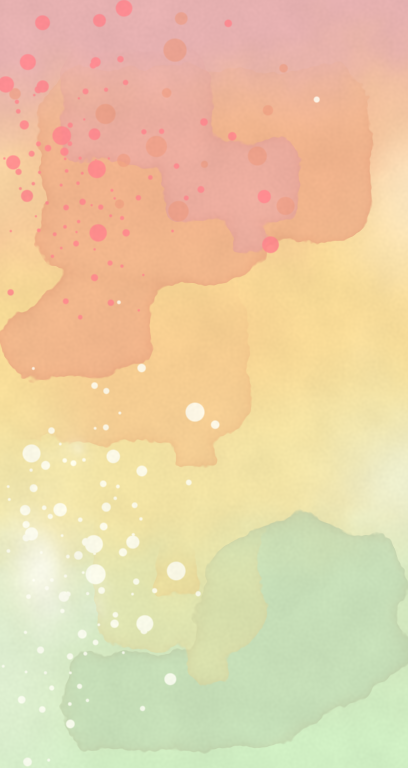
Reproduce this background procedurally as a Shadertoy shader.

```glsl
// Layered watercolour washes running from pink through peach and yellow to green.
// Each wash is a union of rounded boxes and discs with noise-frayed, darker rims;
// pale blooms, hashed paint drops and paper grain lie on top.

vec2 hash2(vec2 p) {
    vec3 q = fract(p.xyx * vec3(0.1031, 0.1030, 0.0973));
    q += dot(q, q.yzx + 33.33);
    return fract((q.xx + q.yz) * q.zy);
}

float cornerSlope(vec2 cell, vec2 offset) {
    return dot(hash2(cell) * 2.0 - 1.0, offset);
}

float gradientNoise(vec2 p) {
    vec2 i = floor(p), f = fract(p);
    vec2 u = f * f * f * (f * (f * 6.0 - 15.0) + 10.0);
    vec2 e = vec2(1, 0);
    return mix(mix(cornerSlope(i, f), cornerSlope(i + e, f - e), u.x),
               mix(cornerSlope(i + e.yx, f - e.yx), cornerSlope(i + 1.0, f - 1.0), u.x), u.y);
}

float fbm(vec2 p) {
    float sum = 0.0, amp = 1.0;
    for (int i = 0; i < 4; i++) {
        sum += amp * gradientNoise(p);
        p = mat2(1.6, 1.2, -1.2, 1.6) * p + 17.3;
        amp *= 0.5;
    }
    return sum;
}

float box(vec2 p, vec2 centre, vec2 halfSize) {
    float corner = min(halfSize.x, halfSize.y) * 0.5;
    vec2 q = abs(p - centre) - halfSize + corner;
    return length(max(q, 0.0)) + min(max(q.x, q.y), 0.0) - corner;
}

float disc(vec2 p, vec2 centre, float radius) { return length(p - centre) - radius; }

float join(float a, float b) {
    float h = max(0.03 - abs(a - b), 0.0);
    return min(a, b) - h * h / 0.12;
}

// Translucent pigment with a darker line where it dried
vec3 wash(vec3 col, vec3 tint, float d, float opacity) {
    float aa = 1.2 / iResolution.x;
    float inside = smoothstep(aa, -aa, d) * opacity;
    float rim = exp(min(d, 0.0) * 75.0);
    return mix(col, tint, inside) * (1.0 - vec3(0.03, 0.07, 0.08) * rim * inside);
}

// Soft elliptical weight, broken up by noise
float bloom(vec2 p, vec2 centre, vec2 radius, float cloud) {
    vec2 q = (p - centre) / radius;
    return exp(-dot(q, q) * (1.0 + cloud));
}

// Jittered discs, thinning out away from the centre of the spray
float drops(vec2 p, float cell, float seed, vec2 centre, vec2 spread) {
    float cover = 0.0, aa = 1.0 / iResolution.x;
    for (int k = 0; k < 9; k++) {
        vec2 id = floor(p / cell) + vec2(k % 3, k / 3) - 1.0;
        vec2 h = hash2(id + seed), size = hash2(id + seed + 51.7);
        vec2 at = (id + 0.15 + 0.7 * h) * cell;
        float keep = step(size.y, 0.85 * bloom(at, centre, spread, 0.0));
        float r = cell * (0.07 + 0.19 * size.x * size.x);
        cover = max(cover, keep * smoothstep(aa, -aa, length(p - at) - r));
    }
    return cover;
}

void mainImage(out vec4 fragColor, in vec2 fragCoord) {
    vec2 p = fragCoord / iResolution.x;   // width is 1
    float cloud = fbm(p * 3.5 + 4.0);
    vec2 fray = vec2(fbm(p * 9.0), fbm(p * 9.0 + 40.0));
    vec2 q = p + 0.035 * fray + 0.004 * gradientNoise(p * 75.0);

    // Base gradient, green rising toward the right
    float v = p.y - 0.12 * (p.x - 0.5) + 0.12 * cloud;
    vec3 col = mix(vec3(0.81, 0.93, 0.76), vec3(0.82, 0.90, 0.74), smoothstep(0.0, 0.3, v));
    col = mix(col, vec3(0.95, 0.89, 0.64), smoothstep(0.34, 0.68, v));
    col = mix(col, vec3(0.97, 0.86, 0.59), smoothstep(0.75, 1.1, v));
    col = mix(col, vec3(0.95, 0.74, 0.58), smoothstep(1.15, 1.5, v));
    col = mix(col, vec3(0.90, 0.69, 0.69), smoothstep(1.5, 1.82, v));

    // Pale blooms at the borders
    col = mix(col, vec3(0.92, 0.94, 0.84), 0.8 * bloom(p, vec2(1.0, 0.70), vec2(0.20, 0.14), cloud));
    col = mix(col, vec3(0.99, 0.92, 0.78), 0.8 * bloom(p, vec2(1.02, 1.40), vec2(0.12, 0.20), cloud));
    col = mix(col, vec3(0.98, 0.88, 0.66), 0.6 * bloom(p, vec2(0.0, 1.45), vec2(0.12, 0.16), cloud));
    col = mix(col, vec3(0.88, 0.94, 0.83), 0.8 * bloom(p, vec2(0.0, 0.25), vec2(0.20, 0.32), cloud));

    // Green pool
    float green = join(box(q, vec2(0.45, 0.17), vec2(0.28, 0.12)), disc(q, vec2(0.73, 0.36), 0.25));
    green = join(green, join(disc(q, vec2(0.89, 0.46), 0.11), disc(q, vec2(0.90, 0.30), 0.09)));
    col = wash(col, vec3(0.76, 0.86, 0.71), green, 0.75);

    // Yellow tongues
    float yellow = join(box(q, vec2(0.44, 0.47), vec2(0.21, 0.17)), box(q, vec2(0.515, 0.27), vec2(0.05, 0.06)));
    col = wash(col, vec3(0.93, 0.88, 0.62), yellow, 0.45 * smoothstep(0.68, 0.42, p.y));
    col = wash(col, vec3(0.95, 0.86, 0.58), box(q, vec2(0.43, 0.50), vec2(0.05, 0.07)), 0.5 * smoothstep(0.56, 0.46, p.y));

    // Peach sheet with a hanging tab
    float peach = join(box(q, vec2(0.18, 1.02), vec2(0.35, 0.22)), box(q, vec2(0.46, 1.02), vec2(0.15, 0.20)));
    peach = join(peach, box(q, vec2(0.475, 0.79), vec2(0.045, 0.06)));
    col = wash(col, vec3(0.96, 0.78, 0.56), peach, 0.75 * smoothstep(0.0, 0.3, p.x) * smoothstep(1.24, 1.0, p.y));
    col = mix(col, vec3(0.96, 0.80, 0.56), 0.7 * bloom(p, vec2(0.50, 1.08), vec2(0.26, 0.18), cloud));

    // Orange cloud
    float orange = join(disc(q, vec2(0.10, 1.05), 0.093), disc(q, vec2(0.22, 1.08), 0.135));
    orange = join(orange, box(q, vec2(0.30, 1.10), vec2(0.08, 0.10)));
    orange = join(orange, box(q, vec2(0.38, 1.45), vec2(0.28, 0.27)));
    orange = join(orange, box(q, vec2(0.70, 1.50), vec2(0.21, 0.21)));
    col = wash(col, vec3(0.94, 0.69, 0.54), orange, 0.82 * smoothstep(1.82, 1.45, p.y));

    // Pink veil
    float pink = join(box(q, vec2(0.33, 1.62), vec2(0.18, 0.14)), box(q, vec2(0.56, 1.44), vec2(0.17, 0.10)));
    pink = join(pink, box(q, vec2(0.607, 1.33), vec2(0.047, 0.06)));
    col = wash(col, vec3(0.91, 0.66, 0.67), pink, 0.6 * smoothstep(1.82, 1.55, p.y));

    // White splash, then sprays of drops
    col = mix(col, vec3(0.97, 0.97, 0.92), 0.9 * bloom(p, vec2(0.10, 0.48), vec2(0.07, 0.13), 1.5 * cloud));
    vec2 coralAt = vec2(0.22, 1.60), whiteAt = vec2(0.22, 0.60);
    float coral = max(drops(p, 0.09, 3.0, coralAt, vec2(0.26, 0.32)), drops(p, 0.036, 9.0, vec2(0.18, 1.42), vec2(0.15, 0.22)));
    float white = max(drops(p, 0.10, 21.0, whiteAt, vec2(0.26, 0.40)), drops(p, 0.045, 33.0, whiteAt - vec2(0.06, 0.12), vec2(0.18, 0.35)));
    col = mix(col, vec3(0.93, 0.60, 0.49), 0.6 * drops(p, 0.12, 14.0, vec2(0.52, 1.56), vec2(0.24, 0.26)));
    col = mix(col, vec3(1.0, 0.52, 0.55), 0.85 * coral);
    col = mix(col, vec3(0.99, 0.99, 0.95), 0.85 * white);

    // Pigment mottling and paper grain
    col *= 1.0 + 0.03 * fray.x + 0.02 * gradientNoise(p * 110.0);
    fragColor = vec4(clamp(col, 0.0, 1.0), 1.0);
}
```
